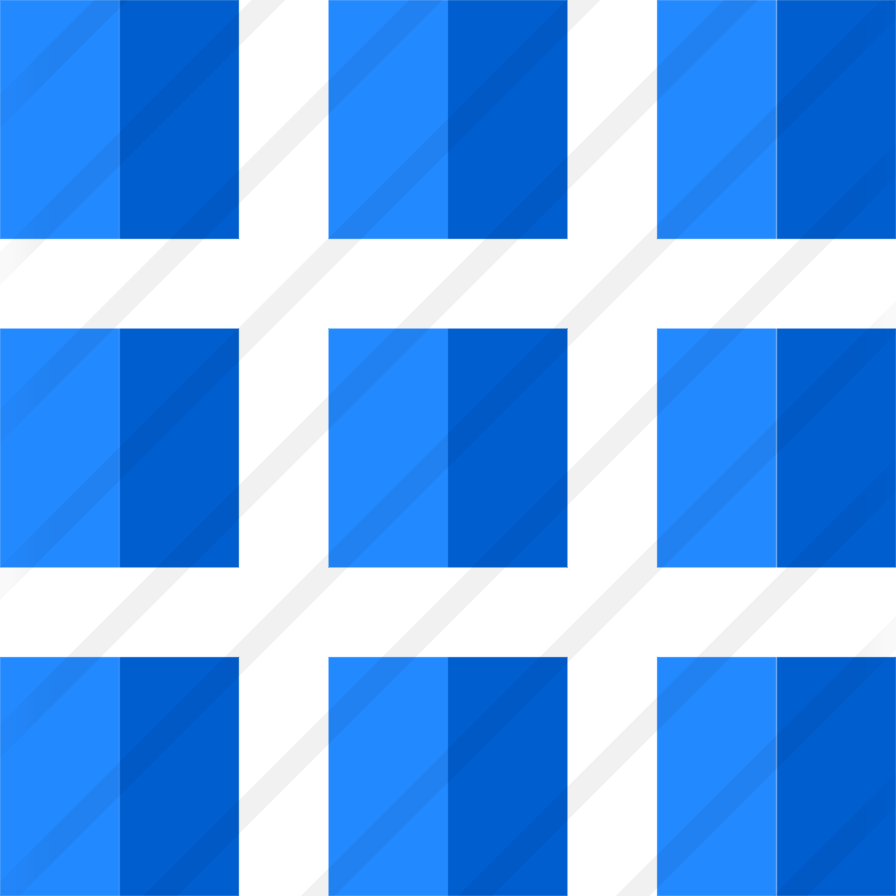
Write a three.js fragment shader that draws this pattern.

```glsl
varying vec2 vUv;

const float REPEATS = 3.0;
const float GAP = 0.1;                 // white space between tiles
const float EDGE = 0.001;              // half width of smoothed edges
const float BAND_PERIOD = 0.1758;      // measured along x plus depth
const float BAND_WIDTH = 0.0375;
const float BAND_CENTER = 0.827;
const float BAND_SHADE = 0.055;
const float BAND_FADE = 0.06;          // softening at the left and right sides
const float SEAM_HALF_WIDTH = 0.0007;
const float SEAM_LEFT = 0.15;          // seam strength in the first column
const float SEAM_RIGHT = 0.4;          // seam strength in the last column

const vec3 PAPER = vec3(1.0);
const vec3 LIGHT_BLUE = vec3(0.137, 0.537, 1.0);
const vec3 DARK_BLUE = vec3(0.0, 0.368, 0.812);

// Coverage of the inside of a signed distance
float fill(float d) {
  return 1.0 - smoothstep(-EDGE, EDGE, d);
}

float boxDistance(vec2 p, float halfSize) {
  vec2 d = abs(p) - halfSize;
  return max(d.x, d.y);
}

// Faint rising diagonals that run across the whole canvas
float diagonalBands(vec2 uv) {
  float along = uv.x + 1.0 - uv.y - BAND_CENTER;
  float offset = (fract(along / BAND_PERIOD + 0.5) - 0.5) * BAND_PERIOD;
  float sideDistance = min(uv.x, 1.0 - uv.x);
  float fade = mix(0.4, 1.0, smoothstep(0.0, BAND_FADE, sideDistance));
  return fill(abs(offset) - 0.5 * BAND_WIDTH) * fade;
}

// Hairline between the halves, absent from the middle column
float seam(float x, float column) {
  float strength = column < 0.5 ? SEAM_LEFT : SEAM_RIGHT;
  strength *= step(0.5, abs(column - 1.0));
  return fill(abs(x) - SEAM_HALF_WIDTH) * strength;
}

void main() {
  // Outer tiles touch the canvas border, with gaps only between tiles
  float pitch = (1.0 + GAP) / REPEATS;
  vec2 grid = (vUv + 0.5 * GAP) / pitch;
  vec2 cell = clamp(floor(grid), 0.0, REPEATS - 1.0);
  vec2 local = (grid - cell - 0.5) * pitch;

  // Two-tone square
  vec3 tile = mix(DARK_BLUE, LIGHT_BLUE, fill(local.x));
  tile = mix(tile, PAPER, seam(local.x, cell.x));
  vec3 color = mix(PAPER, tile, fill(boxDistance(local, 0.5 * (pitch - GAP))));

  // Shading over tiles and gaps alike
  color *= 1.0 - BAND_SHADE * diagonalBands(vUv);
  gl_FragColor = vec4(color, 1.0);
}
```
